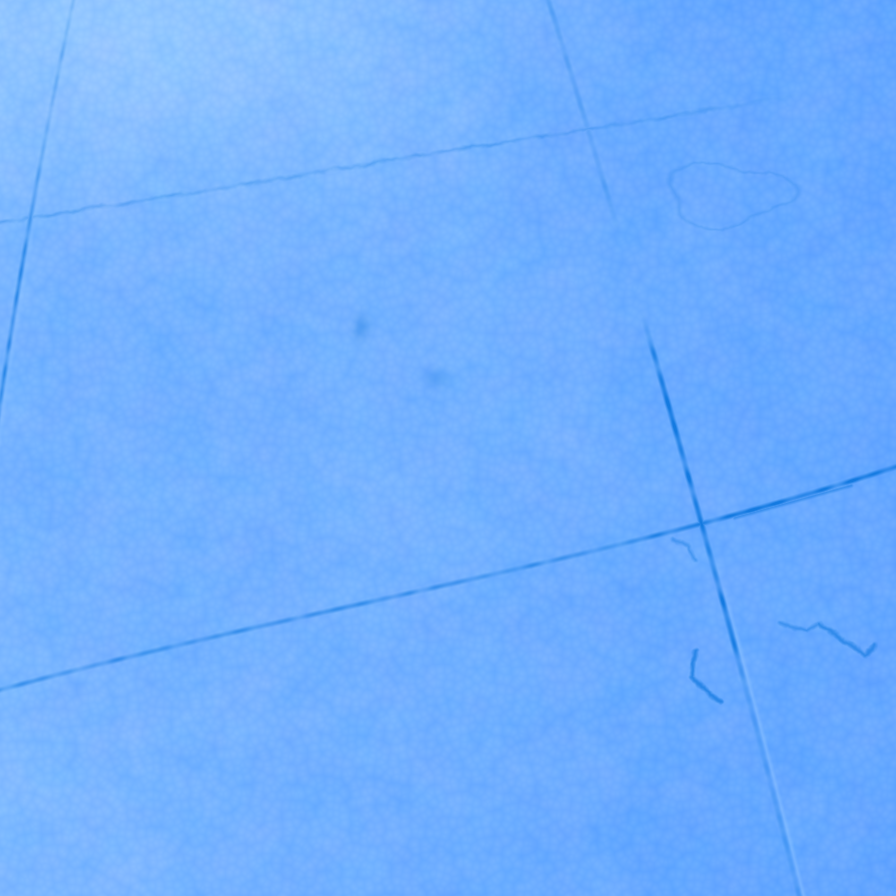
Write a Shadertoy shader that draws this texture.

```glsl
// Blue floor of large square slabs seen at a slant, lit from the upper left.
// Four gently curved seams are cubics with worn, broken ink; scuffs are bent
// strokes, dents are soft spots, and the grain is cellular noise over sines.
const vec3 SHADE  = vec3(0.38, 0.645, 1.00);
const vec3 LIGHT  = vec3(0.58, 0.78, 1.00);
const vec3 GROOVE = vec3(0.08, 0.48, 0.88);

vec2 hash2(vec2 cell) {
    vec2 q = vec2(dot(cell, vec2(127.1, 311.7)), dot(cell, vec2(269.5, 183.3)));
    return fract(sin(q) * 43758.5);
}

// Distance to the nearest scattered point
float cellular(vec2 p) {
    vec2 cell = floor(p), f = fract(p);
    float nearest = 2.0;
    for (int y = -1; y <= 1; y++)
    for (int x = -1; x <= 1; x++) {
        vec2 o = vec2(x, y);
        nearest = min(nearest, length(o + hash2(cell + o) - f));
    }
    return nearest;
}

// Layered, warped sines in about -1..1
float mottle(vec2 p) {
    float sum = 0.0, amp = 0.5;
    for (int i = 0; i < 4; i++) {
        sum += amp * sin(p.x + 1.3 * sin(p.y)) * sin(p.y + 1.1 * sin(p.x * 0.8));
        p = mat2(1.5, 1.1, -1.1, 1.5) * p + 2.7;
        amp *= 0.62;
    }
    return sum;
}

float spot(vec2 p, vec2 centre, vec2 radius) {
    vec2 q = (p - centre) / radius;
    return exp(-dot(q, q));
}

// 1 between a and b, with soft ends
float span(float t, float a, float b, float soft) {
    return smoothstep(a - soft, a + soft, t) * (1.0 - smoothstep(b - soft, b + soft, t));
}

float ink(float dist, float halfWidth) {
    float soft = 0.0012 + 1.0 / iResolution.y;
    return 1.0 - smoothstep(halfWidth - soft, halfWidth + soft, dist);
}

// Signed distance from a seam whose offset is a cubic in t
float seam(float t, float across, vec4 k) {
    float slope = k.y + t * (2.0 * k.z + 3.0 * k.w * t);
    float curve = k.x + t * (k.y + t * (k.z + t * k.w));
    return (across - curve) / sqrt(1.0 + slope * slope);
}

// Irregular gaps along a seam
float broken(float t, float seed) {
    float wave = sin(t * 95.0 + seed + 2.0 * sin(t * 41.0)) + 0.7 * sin(t * 230.0 + seed);
    return 0.74 + 0.2 * wave;
}

float segment(vec2 p, vec2 a, vec2 b) {
    vec2 ab = b - a;
    return length(p - a - ab * clamp(dot(p - a, ab) / dot(ab, ab), 0.0, 1.0));
}

// Two-part scratch through a, b and c
float scuff(vec2 p, vec2 a, vec2 b, vec2 c, float halfWidth) {
    return ink(min(segment(p, a, b), segment(p, b, c)), halfWidth);
}

// Broad light, then clouds and grain
float floorTone(vec2 p) {
    float tone = 0.05 + 0.25 * (1.0 - p.x);
    tone += 0.70 * spot(p, vec2(0.17, 1.0), vec2(0.38, 0.24));
    tone += 0.22 * spot(p, vec2(0.02, 0.10), vec2(0.40, 0.26));
    tone += 0.17 * spot(p, vec2(0.50, 0.50), vec2(0.34, 0.30));
    tone += 0.10 * mottle(p * 13.0) + 0.10 * mottle(p * 48.0);
    return tone + 0.25 * (0.45 - cellular(p * 105.0)) + 0.12 * (0.45 - cellular(p * 38.0));
}

void mainImage(out vec4 fragColor, in vec2 fragCoord) {
    vec2 p = fragCoord / iResolution.xy;
    vec2 rough = p + 0.0025 * vec2(mottle(p * 90.0), mottle(p.yx * 90.0 + 4.0));
    vec3 color = mix(SHADE, LIGHT, floorTone(p));
    color.r += 0.024 * mottle(p * 37.0 + 8.0);

    // Seams: far and near rows, left and right columns
    float far   = seam(p.x, rough.y, vec4(0.751, 0.160, 0.0, 0.0));
    float near  = seam(p.x, p.y, vec4(0.230, 0.271, -0.121, 0.099));
    float left  = seam(p.y, p.x, vec4(-0.0595, 0.0675, 0.074, 0.0));
    float right = seam(p.y, p.x, vec4(0.892, -0.250, -0.030, 0.0));
    float nearWear  = mix(0.62, 1.1, smoothstep(0.68, 0.80, p.x));
    float leftWear  = mix(0.75, 0.32, smoothstep(0.70, 0.85, p.y));
    float rightWear = 1.05 * span(p.y, 0.25, 0.62, 0.04) + 0.32 * span(p.y, -0.1, 0.25, 0.04)
                    + 0.30 * span(p.y, 0.76, 1.1, 0.03);
    float dark = ink(abs(far), 0.0018) * 0.32 * span(p.x, -0.1, 0.84, 0.08) * broken(p.x, 1.0);
    dark = max(dark, ink(abs(near), 0.0022) * nearWear * broken(p.x, 3.0));
    dark = max(dark, ink(abs(left), 0.0019) * leftWear * broken(p.y, 5.0));
    dark = max(dark, ink(abs(right), 0.0025) * rightWear * broken(p.y, 7.0));
    dark = max(dark, 0.6 * ink(segment(p, vec2(0.82, 0.422), vec2(0.95, 0.458)), 0.0014));

    // Scratches and a faint ring of dried water
    dark = max(dark, 0.75 * scuff(rough, vec2(0.777, 0.273), vec2(0.772, 0.245), vec2(0.803, 0.216), 0.0022));
    dark = max(dark, 0.45 * scuff(rough, vec2(0.751, 0.398), vec2(0.768, 0.391), vec2(0.777, 0.375), 0.0018));
    dark = max(dark, 0.48 * scuff(rough, vec2(0.870, 0.305), vec2(0.901, 0.296), vec2(0.915, 0.305), 0.0020));
    dark = max(dark, 0.65 * scuff(rough, vec2(0.915, 0.305), vec2(0.966, 0.268), vec2(0.977, 0.280), 0.0022));
    vec2 q = (rough - vec2(0.812, 0.783)) / vec2(0.068, 0.034);
    dark = max(dark, 0.2 * ink(0.04 * abs(length(q) - 1.0 - 0.18 * sin(3.0 * atan(q.y, q.x) + 1.0)), 0.0015));

    // Dents, then a pale lip beside the columns
    dark += 0.38 * spot(rough, vec2(0.403, 0.634), vec2(0.009, 0.014));
    dark += 0.24 * spot(rough, vec2(0.488, 0.578), vec2(0.014, 0.010));
    float lip = ink(abs(right - 0.005), 0.0018) * span(p.y, -0.1, 0.34, 0.06) + 0.6 * ink(abs(left - 0.005), 0.0018);
    fragColor = vec4(mix(mix(color, LIGHT, 0.4 * lip), GROOVE, clamp(dark, 0.0, 1.0)), 1.0);
}
```
